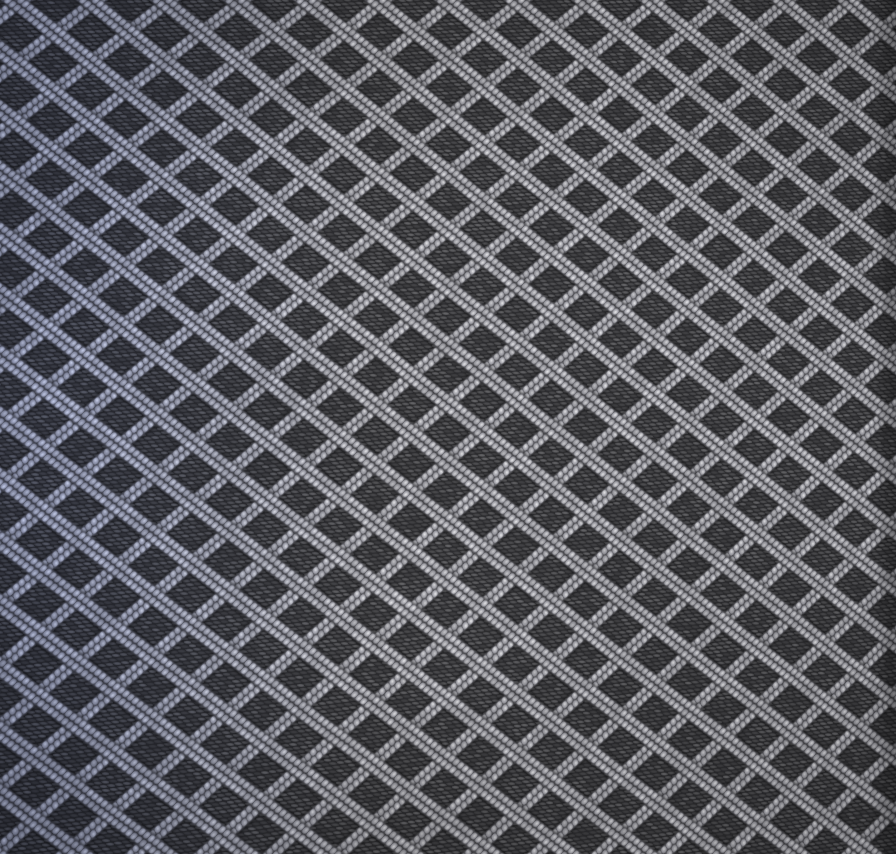
A Shadertoy shader for this texture:

```glsl
// Woven grey fabric: a slanted lattice of double beaded cords over dark stitched diamonds.

// Lattice, in canvas heights
const vec2 CELL_CENTRE = vec2(0.524, 0.562);  // middle of one dark diamond
const vec2 CORD_STEP = vec2(0.0410, -0.0325); // one repeat along the long cords
const vec2 BAR_STEP = vec2(0.0415, 0.0355);   // one repeat along the short bars
const vec2 TILT = vec2(-0.08, -0.04);         // perspective of the cloth
const float PERIOD = 0.054;                   // spacing between parallel cords
const float WOBBLE = 0.0012;                  // unevenness of the weave

// Yarn, as fractions of a repeat
const float CORD_HALF = 0.175;
const float BAR_HALF = 0.150;
const float CORD_BEADS = 8.0;
const float BAR_BEADS = 7.0;
const float CORD_SKEW = 0.12;
const float BAR_SKEW = 0.40;
const vec2 STITCH_SIZE = vec2(0.0085, 0.0046);

const vec3 STITCH_DARK = vec3(0.165, 0.165, 0.175);
const vec3 STITCH_LIGHT = vec3(0.38, 0.38, 0.39);
const vec3 YARN_GAP = vec3(0.34, 0.34, 0.36);
const vec3 YARN_BODY = vec3(0.61, 0.61, 0.635);
const vec3 YARN_SHINE = vec3(0.79, 0.79, 0.80);
const vec3 COOL_TINT = vec3(0.93, 0.97, 1.10);

float hash(vec2 p) {
    return fract(sin(dot(p, vec2(12.9898, 78.233))) * 43758.5453);
}

float noise(vec2 p) {
    vec2 i = floor(p), f = fract(p);
    f = f * f * (3.0 - 2.0 * f);
    return mix(mix(hash(i), hash(i + vec2(1, 0)), f.x),
               mix(hash(i + vec2(0, 1)), hash(i + vec2(1, 1)), f.x), f.y);
}

// Two rows of beads; across runs from -1 to 1 over the yarn
vec3 beadedYarn(float along, float across, float skew, float seed) {
    float row = step(0.0, across);
    float position = along + 0.5 * row + skew * across;
    float tone = hash(vec2(floor(position), seed + row));
    vec2 local = vec2(fract(position) - 0.5, abs(across) - 0.5);
    float radius = length(local * vec2(0.95, 1.0));
    float body = 1.0 - smoothstep(0.28, 0.60, radius);
    float shine = 1.0 - smoothstep(0.0, 0.40, length(local - vec2(0.04, 0.06)));
    vec3 colour = mix(YARN_GAP, YARN_BODY, body);
    colour = mix(colour, YARN_SHINE, shine * (0.65 + 0.35 * tone));
    return colour * (0.93 + 0.13 * tone);
}

// Short staggered stitches that fill the diamonds
vec3 stitchedGround(vec2 p) {
    vec2 grid = vec2(p.x + 0.12 * p.y, p.y - 0.10 * p.x) / STITCH_SIZE;
    float row = floor(grid.y);
    grid.x += 0.5 * mod(row, 2.0) + 0.3 * hash(vec2(row, 3.0));
    vec2 local = fract(grid) - 0.5;
    local.y += 0.3 * local.x;
    float stitch = 1.0 - smoothstep(0.12, 0.60, length(local * vec2(0.8, 1.1)));
    float tone = hash(floor(grid));
    return mix(STITCH_DARK, STITCH_LIGHT, stitch * (0.30 + 0.65 * tone));
}

float band(float distance, float halfWidth, float soft) {
    return 1.0 - smoothstep(halfWidth - soft, halfWidth + soft, abs(distance));
}

void mainImage(out vec4 fragColor, in vec2 fragCoord) {
    vec2 p = fragCoord / iResolution.y;
    vec2 screen = fragCoord / iResolution.xy;

    // Cloth plane, slightly uneven
    vec2 q = p - CELL_CENTRE;
    q /= 1.0 + dot(TILT, q);
    q += WOBBLE * (vec2(noise(p * 14.0), noise(p * 14.0 + 37.0)) - 0.5);

    // Lattice coordinates: x along the long cords, y along the bars
    vec2 lattice = inverse(mat2(CORD_STEP, BAR_STEP)) * q;
    vec2 cell = floor(lattice);
    vec2 offset = fract(lattice) - 0.5;
    float soft = 0.02 + 0.6 / (iResolution.y * PERIOD);

    // Ground, shaded beside the raised yarn
    vec3 colour = stitchedGround(q);
    float clearance = min(abs(offset.x) - BAR_HALF, abs(offset.y) - CORD_HALF);
    colour *= mix(0.72, 1.0, smoothstep(0.0, 0.09, clearance));

    // Short bars tuck under the long cords
    vec3 bar = beadedYarn(lattice.y * BAR_BEADS, offset.x / BAR_HALF, BAR_SKEW, cell.x * 2.0);
    bar *= mix(0.65, 1.0, smoothstep(CORD_HALF, CORD_HALF + 0.07, abs(offset.y)));
    colour = mix(colour, bar, band(offset.x, BAR_HALF, soft));

    // Long cords with a groove between their two rows
    vec3 cord = beadedYarn(lattice.x * CORD_BEADS, offset.y / CORD_HALF, CORD_SKEW, cell.y * 2.0 + 91.0);
    cord *= 1.0 - 0.25 * band(offset.y, 0.015, soft);
    colour = mix(colour, cord, band(offset.y, CORD_HALF, soft));

    // Uneven light: dimmer corners, cooler left side
    vec2 fromMiddle = screen - vec2(0.55, 0.52);
    float light = 1.06 - 0.50 * dot(fromMiddle, fromMiddle);
    light *= 0.96 + 0.08 * noise(p * 4.0);
    light *= 1.0 - 0.25 * smoothstep(0.97, 1.0, screen.x);
    colour *= light * mix(COOL_TINT, vec3(1.0), smoothstep(0.0, 0.45, screen.x));

    fragColor = vec4(clamp(colour, 0.0, 1.0), 1.0);
}
```
